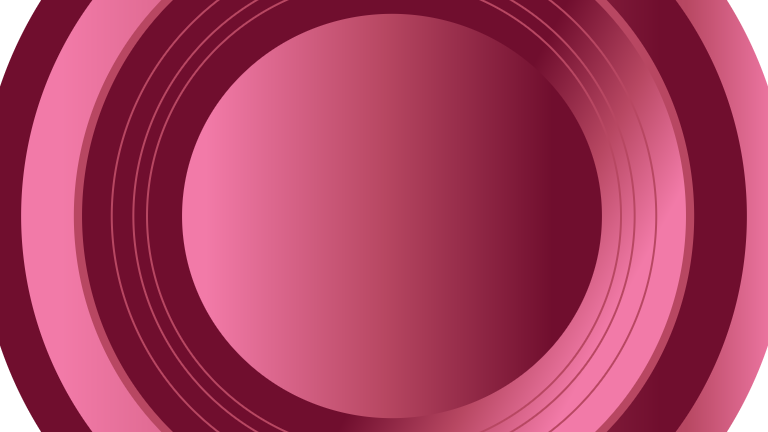
Reproduce this background procedurally as a WebGL 1 fragment shader.

```glsl
precision highp float;

uniform vec2 u_resolution;

const vec3 DARK = vec3(0.44, 0.055, 0.18);
const vec3 ROSE = vec3(0.72, 0.28, 0.385);
const vec3 PINK = vec3(0.95, 0.48, 0.66);

// Three-colour ramp; the stops may run in either direction
vec3 ramp(float x, float darkStop, float roseStop, float pinkStop) {
  float toRose = clamp((x - darkStop) / (roseStop - darkStop), 0.0, 1.0);
  float toPink = clamp((x - roseStop) / (pinkStop - roseStop), 0.0, 1.0);
  return mix(mix(DARK, ROSE, toRose), PINK, toPink);
}

// Antialiased coverage of a signed distance
float cover(float distance) {
  return clamp(0.5 - distance * u_resolution.y, 0.0, 1.0);
}

void main() {
  vec2 p = (gl_FragCoord.xy - 0.5 * u_resolution) / u_resolution.y;
  float radius = length(p);
  vec3 color = vec3(1.0);

  // Outer rings with opposing horizontal gradients
  color = mix(color, ramp(p.x, 0.0, 0.70, 0.92), cover(radius - 0.938));
  color = mix(color, ramp(p.x, 0.64, 0.0, -0.75), cover(radius - 0.840));

  // Rose rim around the diagonally lit bowl
  color = mix(color, ROSE, cover(radius - 0.718));
  float diagonal = dot(p, vec2(0.88, -0.47));
  color = mix(color, ramp(diagonal, 0.14, 0.373, 0.58), cover(radius - 0.699));

  // Fine grooves, spaced wider toward the rim
  for (int i = 0; i < 3; i++) {
    float n = float(i);
    float groove = 0.5486 + 0.0224 * n + 0.0092 * n * n;
    color = mix(color, ROSE, cover(abs(radius - groove) - 0.0023));
  }

  // Central disc, slightly wide and set to the right
  vec2 q = (p - vec2(0.0185, 0.0)) * vec2(0.468 / 0.486, 1.0);
  color = mix(color, ramp(p.x, 0.389, 0.0, -0.414), cover(length(q) - 0.468));

  gl_FragColor = vec4(color, 1.0);
}
```
